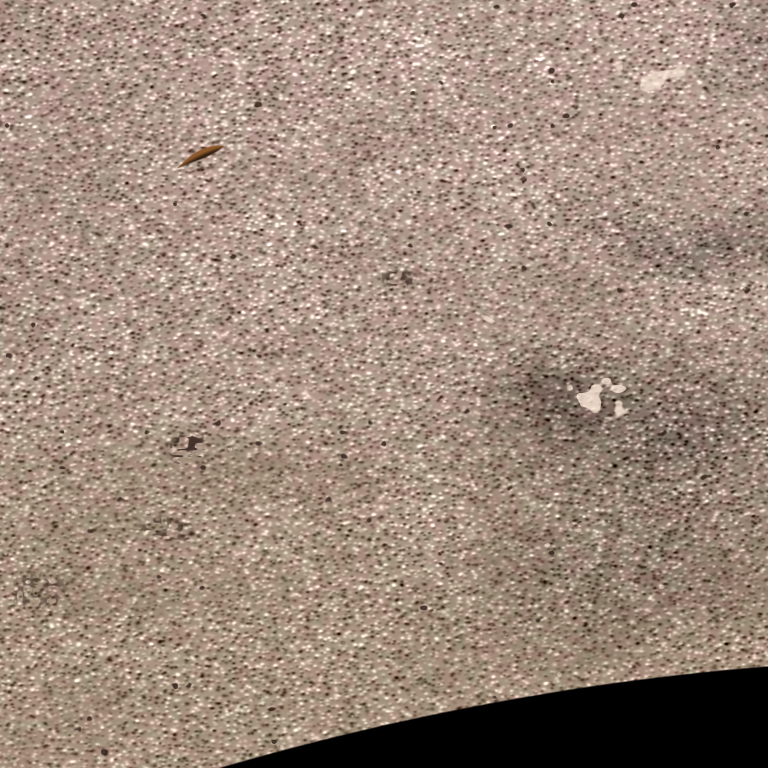
Reproduce this texture procedurally as a three.js fragment shader.

```glsl
// Gritty, pinkish-brown ground with grey damp stains, pale chips, twigs and a leaf,
// cut off at the lower right by a black curved border.
// Grit is a sum of small side-lit grains, one per jittered cell; noise shapes the rest.

#define GRAIN_FREQ vec2(140.0, 178.0)
#define GRAIN_GAIN 0.285
#define GRAIN_SHADE 4.2
#define LIGHT_DIR vec2(-0.5, 0.86)
#define PATCH_GAIN 0.09
#define STAIN_GAIN 0.17
#define EDGE 0.0015
#define SOIL_TOP vec3(0.70, 0.61, 0.565)
#define SOIL_LOW vec3(0.64, 0.56, 0.485)
#define PIT_COLOR vec3(0.20, 0.14, 0.11)
#define CHIP_COLOR vec3(0.90, 0.82, 0.76)
#define LEAF_COLOR vec3(0.48, 0.30, 0.15)

varying vec2 vUv;

float hash(vec2 p) {
  vec3 h = fract(p.xyx * 0.1031);
  h += dot(h, h.yzx + 33.33);
  return fract((h.x + h.y) * h.z);
}

float noise(vec2 p) {
  vec2 i = floor(p), f = fract(p);
  f = f * f * (3.0 - 2.0 * f);
  return mix(mix(hash(i), hash(i + vec2(1.0, 0.0)), f.x),
             mix(hash(i + vec2(0.0, 1.0)), hash(i + 1.0), f.x), f.y);
}

float fbm(vec2 p) {
  float sum = 0.0, gain = 0.5;
  for (int i = 0; i < 4; i++) {
    sum += gain * noise(p);
    p = mat2(1.6, 1.2, -1.2, 1.6) * p + 7.3;
    gain *= 0.5;
  }
  return sum / 0.9375;
}

// Sum of soft grains: each is lighter or darker than the soil and lit from one side
float grains(vec2 p) {
  vec2 cell = floor(p);
  float sum = 0.0;
  for (int y = -1; y <= 1; y++) {
    for (int x = -1; x <= 1; x++) {
      vec2 c = cell + vec2(float(x), float(y));
      vec2 d = p - c - vec2(hash(c + 11.0), hash(c + 57.0));
      float tone = 2.0 * hash(c + 83.0) - 1.0;
      float height = hash(c + 131.0);
      float falloff = exp(-mix(4.5, 9.0, hash(c + 29.0)) * dot(d, d));
      sum += falloff * (tone + GRAIN_SHADE * height * dot(d, LIGHT_DIR));
    }
  }
  return sum;
}

// Soft elliptical spot
float blob(vec2 p, vec2 center, vec2 radius) {
  vec2 d = (p - center) / radius;
  return exp(-dot(d, d));
}

// Lumpy dots, at most one per cell
float scatter(vec2 p, vec2 freq, float density, float seed) {
  vec2 q = p * freq + seed, cell = floor(q);
  vec2 jitter = vec2(hash(cell), hash(cell + 57.0));
  float radius = mix(0.08, 0.22, hash(cell + 19.0)) + 0.3 * (noise(p * 210.0) - 0.5);
  float dist = length(fract(q) - mix(vec2(0.4), vec2(0.6), jitter));
  float present = step(1.0 - density, hash(cell + 83.0));
  return present * (1.0 - smoothstep(radius - 0.1, radius + 0.1, dist));
}

// Broken dark strands inside a spot
float twigs(vec2 p, vec2 center, vec2 radius) {
  float strand = abs(noise(p * vec2(95.0, 120.0) + center * 91.0) - 0.5);
  float area = smoothstep(0.2, 0.65, blob(p, center, radius));
  float gaps = smoothstep(0.25, 0.55, noise(p * 150.0 + 17.0));
  return area * gaps * (1.0 - smoothstep(0.06, 0.2, strand));
}

// Damp, dirty areas with ragged outlines
float stains(vec2 p) {
  vec2 q = p + 0.07 * (vec2(fbm(p * 9.0), fbm(p * 9.0 + 31.0)) - 0.5);
  float s = blob(q, vec2(0.88, 0.43), vec2(0.18, 0.10));
  s += 0.7 * blob(q, vec2(0.71, 0.48), vec2(0.08, 0.06));
  s += 0.8 * blob(q, vec2(0.92, 0.68), vec2(0.13, 0.04));
  s += 0.55 * blob(q, vec2(0.82, 0.24), vec2(0.20, 0.08));
  s += 0.5 * blob(q, vec2(1.0, 0.96), vec2(0.06, 0.07));
  return min(s, 1.1) * (0.6 + 0.8 * fbm(p * vec2(22.0, 34.0)));
}

vec3 addLeaf(vec3 color, vec2 p) {
  vec2 d = mat2(0.90, -0.43, 0.43, 0.90) * (p - vec2(0.26, 0.798));
  float along = d.x / 0.034;
  float bend = d.y + 0.003 * along * along;
  float width = 0.0055 * max(1.0 - along * along, 0.0) * (1.0 + 0.4 * along);
  float mask = 1.0 - smoothstep(-EDGE, EDGE, abs(bend) - width);
  mask *= 1.0 - smoothstep(0.95, 1.0, abs(along));
  return mix(color, LEAF_COLOR * mix(0.4, 1.15, smoothstep(-0.004, 0.002, bend)), mask);
}

void main() {
  vec2 p = vUv;
  float patches = fbm(p * vec2(9.0, 13.0)) - 0.5;
  float grit = GRAIN_GAIN * grains(mat2(0.98, 0.17, -0.17, 0.98) * p * GRAIN_FREQ);
  grit *= 0.9 + 0.2 * p.y + 0.7 * patches;

  // Soil tone, stains and a faint tread print
  vec3 color = mix(SOIL_LOW, SOIL_TOP, smoothstep(0.1, 0.9, p.y + 0.2 * patches));
  color += grit + PATCH_GAIN * patches + 0.05 * (p.x - 0.4) * p.y;
  color += vec3(0.020, -0.012, 0.004) * (2.0 * noise(p * GRAIN_FREQ * 0.5) - 1.0);
  color -= STAIN_GAIN * stains(p) * vec3(1.08, 0.98, 0.88);
  color -= 0.05 * sin(p.y * 560.0) * blob(p, vec2(0.275, 0.63), vec2(0.03, 0.025));

  // Pits, pebbles, pale chips and twigs
  float pits = 0.85 * scatter(p, vec2(55.0, 70.0), 0.022, 23.0);
  float chipArea = blob(p, vec2(0.79, 0.485), vec2(0.05, 0.028));
  chipArea += 0.75 * blob(p, vec2(0.84, 0.90), vec2(0.07, 0.02));
  chipArea += 0.9 * blob(p, vec2(0.633, 0.585), vec2(0.012, 0.008));
  float chips = smoothstep(0.92, 1.04, noise(p * vec2(62.0, 95.0)) + 0.6 * chipArea);
  chips = max(chips * smoothstep(0.2, 0.4, chipArea),
              0.7 * scatter(p, vec2(75.0, 95.0), 0.025, 61.0));
  float litter = twigs(p, vec2(0.245, 0.415), vec2(0.027, 0.025));
  litter += 0.65 * twigs(p, vec2(0.215, 0.31), vec2(0.038, 0.018));
  litter += 0.8 * twigs(p, vec2(0.52, 0.637), vec2(0.025, 0.013));
  litter += 0.6 * twigs(p, vec2(0.05, 0.23), vec2(0.04, 0.025));
  color = mix(color, PIT_COLOR, max(pits, 0.85 * litter));
  color = addLeaf(mix(color, CHIP_COLOR + 0.3 * grit, chips), p);

  // Black border below a shallow arc
  float x = p.x - 0.286;
  float arc = 0.291 * x - 0.148 * x * x;
  color = mix(vec3(0.004, 0.0, 0.0), color, smoothstep(-EDGE, EDGE, p.y - arc));
  gl_FragColor = vec4(clamp(color, 0.0, 1.0), 1.0);
}
```
